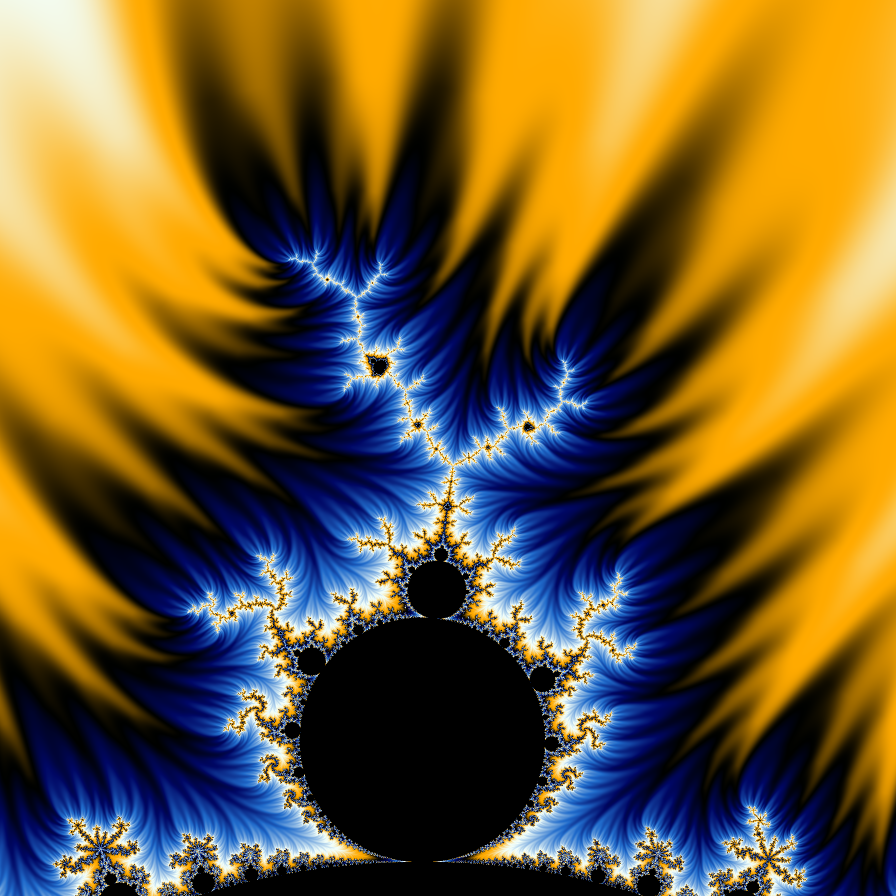
Reproduce this background procedurally as a WebGL 2 fragment shader.

```glsl
#version 300 es
precision highp float;

#define CENTER vec2(-0.105, 0.97)
#define VIEW_HEIGHT 0.6935
#define MAX_STEPS 400
#define BAILOUT 1e6
#define DEPTH_OFFSET 4.0
#define DEPTH_SCALE 0.7
#define STREAK_SCALE 0.53
#define STREAK_DAMPING 3.0
#define PALETTE_SHIFT -0.62
#define SAMPLES 2

uniform vec2 u_resolution;
out vec4 fragColor;

const vec3 NAVY = vec3(0.0, 0.027, 0.392);
const vec3 AZURE = vec3(0.125, 0.42, 0.796);
const vec3 CREAM = vec3(0.95, 1.0, 0.98);
const vec3 ORANGE = vec3(1.0, 0.667, 0.0);
const vec3 BLACK = vec3(0.0, 0.005, 0.0);

// Cyclic ramp: navy, azure, cream, orange, black, navy
vec3 palette(float t) {
    t = fract(t);
    vec3 color = mix(NAVY, AZURE, clamp(t / 0.16, 0.0, 1.0));
    color = mix(color, CREAM, clamp((t - 0.16) / 0.26, 0.0, 1.0));
    color = mix(color, ORANGE, smoothstep(0.42, 0.6425, t));
    color = mix(color, BLACK, smoothstep(0.6425, 0.8575, t));
    return mix(color, NAVY, clamp((t - 0.8575) / 0.1425, 0.0, 1.0));
}

vec2 squareComplex(vec2 z) {
    return vec2(z.x * z.x - z.y * z.y, 2.0 * z.x * z.y);
}

// Escape depth combined with the mean orbit direction, which forms the streaks
vec3 fractalColor(vec2 c) {
    vec2 z = c;
    float total = 0.0;
    for (int i = 1; i < MAX_STEPS; i++) {
        z = squareComplex(z) + c;
        float radius = length(z);
        float previous = total;
        total += z.y / max(radius, 1e-9);
        if (radius > BAILOUT) {
            float count = float(i) + STREAK_DAMPING;
            float logRadius = log(radius);
            // Blend the last two means so that no iteration bands show
            float fade = clamp(log2(logRadius / log(BAILOUT)), 0.0, 1.0);
            float streak = mix(total / count, previous / (count - 1.0), fade);
            float depth = max(float(i) - log2(logRadius), 0.0) + DEPTH_OFFSET;
            float t = PALETTE_SHIFT + DEPTH_SCALE * log(depth) - STREAK_SCALE * streak;
            return palette(max(t, 0.42));
        }
    }
    return vec3(0.0);
}

void main() {
    // Average a grid of samples inside each pixel
    vec3 color = vec3(0.0);
    for (int y = 0; y < SAMPLES; y++) {
        for (int x = 0; x < SAMPLES; x++) {
            vec2 offset = (vec2(x, y) + 0.5) / float(SAMPLES) - 0.5;
            vec2 p = (gl_FragCoord.xy + offset - 0.5 * u_resolution) / u_resolution.y;
            color += fractalColor(CENTER + p * VIEW_HEIGHT);
        }
    }
    fragColor = vec4(color / float(SAMPLES * SAMPLES), 1.0);
}
```
